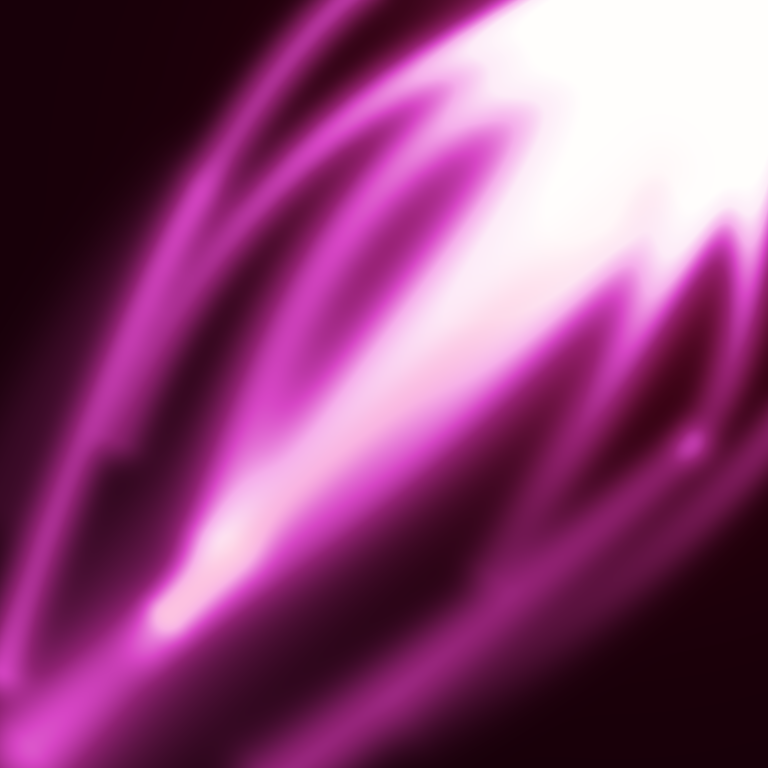
A three.js fragment shader for this background:

```glsl
#define SEGMENTS 16
#define STRAND_GAIN 1.0
#define CORE_GAIN 1.0
#define HALO_GAIN 0.9
#define FLARE_GAIN 1.0
#define FLARE_RADIUS 0.24
#define WARMTH 0.55

varying vec2 vUv;

// Soft ribbon along a quadratic curve; width and gain run from start to end
float strand(vec2 p, vec2 a, vec2 b, vec2 c, vec2 width, vec2 gain) {
  float nearest = 1e5;
  float along = 0.0;
  vec2 from = a;
  for (int i = 1; i <= SEGMENTS; i++) {
    float t = float(i) / float(SEGMENTS);
    vec2 to = mix(mix(a, b, t), mix(b, c, t), t);
    vec2 dir = to - from;
    vec2 rel = p - from;
    float h = clamp(dot(rel, dir) / dot(dir, dir), 0.0, 1.0);
    vec2 off = rel - dir * h;
    float d2 = dot(off, off);
    if (d2 < nearest) {
      nearest = d2;
      along = (float(i) - 1.0 + h) / float(SEGMENTS);
    }
    from = to;
  }
  float w = mix(width.x, width.y, along);
  return mix(gain.x, gain.y, along) * exp(-nearest / (w * w));
}

// Energy to colour: near-black wine, violet, magenta, pink, white
vec3 plasmaRamp(float e) {
  vec3 col = mix(vec3(0.09, 0.0, 0.035), vec3(0.33, 0.07, 0.24), clamp(e / 0.2, 0.0, 1.0));
  col = mix(col, vec3(0.56, 0.13, 0.45), clamp((e - 0.2) / 0.2, 0.0, 1.0));
  col = mix(col, vec3(0.84, 0.27, 0.77), clamp((e - 0.4) / 0.2, 0.0, 1.0));
  col = mix(col, vec3(0.96, 0.68, 0.92), clamp((e - 0.6) / 0.22, 0.0, 1.0));
  col = mix(col, vec3(0.99, 0.92, 0.97), clamp((e - 0.82) / 0.23, 0.0, 1.0));
  return mix(col, vec3(1.0, 0.995, 0.99), clamp((e - 1.05) / 0.35, 0.0, 1.0));
}

float leftStrands(vec2 p) {
  float e = strand(p, vec2(0.47, 1.02), vec2(0.235, 0.825), vec2(0.0, 0.13), vec2(0.03, 0.036), vec2(0.5, 0.4));
  e += strand(p, vec2(0.76, 1.0), vec2(0.32, 0.865), vec2(0.16, 0.43), vec2(0.036, 0.032), vec2(0.85, 0.25));
  e += strand(p, vec2(0.76, 0.95), vec2(0.40, 0.80), vec2(0.28, 0.31), vec2(0.045, 0.05), vec2(0.75, 0.3));
  e += strand(p, vec2(0.25, 0.75), vec2(0.10, 0.58), vec2(0.0, 0.35), vec2(0.05, 0.06), vec2(0.12, 0.1));
  return e;
}

float rightStrands(vec2 p) {
  float e = strand(p, vec2(0.95, 0.85), vec2(0.855, 0.565), vec2(0.64, 0.26), vec2(0.042, 0.035), vec2(0.85, 0.15));
  e += strand(p, vec2(0.97, 0.97), vec2(1.01, 0.56), vec2(0.90, 0.42), vec2(0.032, 0.028), vec2(0.8, 0.2));
  e += strand(p, vec2(0.90, 0.42), vec2(0.75, 0.28), vec2(0.36, -0.02), vec2(0.03, 0.055), vec2(0.32, 0.42));
  e += strand(p, vec2(1.02, 0.45), vec2(0.86, 0.25), vec2(0.55, 0.06), vec2(0.03, 0.05), vec2(0.33, 0.08));
  return e;
}

float core(vec2 p) {
  float e = strand(p, vec2(1.0, 1.02), vec2(0.58, 0.61), vec2(0.22, 0.205), vec2(0.14, 0.032), vec2(1.1, 0.32));
  e += strand(p, vec2(0.78, 0.70), vec2(0.59, 0.39), vec2(0.20, 0.165), vec2(0.065, 0.04), vec2(0.45, 0.15));
  e += strand(p, vec2(0.30, 0.27), vec2(0.18, 0.16), vec2(0.04, 0.03), vec2(0.045, 0.07), vec2(0.1, 0.35));
  return e;
}

void main() {
  vec2 p = vUv;

  // Wide halo and the flare in the upper right corner
  float halo = strand(p, vec2(1.0, 1.0), vec2(0.57, 0.56), vec2(0.05, 0.02), vec2(0.17, 0.13), vec2(0.42, 0.32));
  vec2 toFlare = (p - vec2(0.95, 1.0)) / FLARE_RADIUS;
  float flare = exp(-dot(toFlare, toFlare));

  float energy = STRAND_GAIN * (leftStrands(p) + rightStrands(p));
  energy += CORE_GAIN * core(p) + HALO_GAIN * halo + FLARE_GAIN * flare;
  vec3 col = plasmaRamp(energy);

  // Peach rim on the lower side of the core
  float rim = strand(p, vec2(0.86, 0.78), vec2(0.55, 0.50), vec2(0.22, 0.20), vec2(0.04, 0.025), vec2(0.5, 1.0));
  col = mix(col, vec3(1.0, 0.74, 0.83), WARMTH * rim * smoothstep(0.5, 0.9, energy) * (1.0 - 0.7 * smoothstep(1.0, 1.5, energy)));

  // Red wine tint in the dim gaps around the bundle
  float gaps = exp(-6.0 * dot(p - vec2(0.8, 0.75), p - vec2(0.8, 0.75)));
  col += vec3(0.16, 0.0, 0.02) * gaps * (1.0 - smoothstep(0.1, 0.6, energy));

  gl_FragColor = vec4(clamp(col, 0.0, 1.0), 1.0);
}
```
